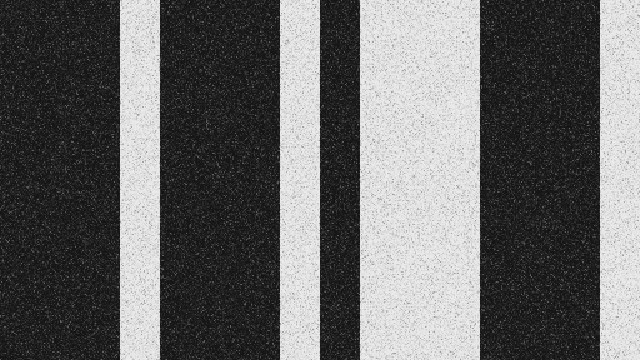
Write a WebGL 1 fragment shader that draws this pattern.

```glsl
precision highp float;

// Vertical black and white bars under fine speckled grain.
// The width is split into four groups of four columns; each group starts dark
// and turns light. Cell noise with a long tail adds specks of opposite tone.

uniform vec2 u_resolution;

const float GROUPS = 4.0;
const float DARK_SHARE = 0.75;       // dark part of an ordinary group
const float FLIPPED_SHARE = 0.25;    // dark part of the one inverted group
const float FLIPPED_GROUP = 2.0;
const float GRAIN_CELLS = 512.0;     // grain cells across the width
const float GRAIN_FLOOR = 0.075;
const float GRAIN_STRENGTH = 0.055;
const float RAREST_GRAIN = 0.004;    // limits the brightest specks

// Random value for a grid cell
float hash(vec2 cell) {
    vec3 p = fract(cell.xyx * 0.1031);
    p += dot(p, p.yzx + 33.33);
    return fract((p.x + p.y) * p.z);
}

// Antialiased interval from left to right
float bar(float x, float left, float right, float pixel) {
    return clamp((x - left) / pixel + 0.5, 0.0, 1.0)
         * clamp((right - x) / pixel + 0.5, 0.0, 1.0);
}

// Coverage of the light bars
float lightBars(float x, float pixel) {
    float light = 0.0;
    for (float group = 0.0; group < GROUPS; group++) {
        float share = group == FLIPPED_GROUP ? FLIPPED_SHARE : DARK_SHARE;
        light += bar(x, (group + share) / GROUPS, (group + 1.0) / GROUPS, pixel);
    }
    return light;
}

// Exponentially distributed grain: mostly faint, rarely strong
float specks(vec2 p, float rarest) {
    return -log(max(hash(floor(p)), rarest));
}

void main() {
    // Canvas units: the width is one
    vec2 p = gl_FragCoord.xy / u_resolution.x;
    float light = lightBars(p.x, 1.0 / u_resolution.x);
    float grain = GRAIN_FLOOR + GRAIN_STRENGTH * specks(p * GRAIN_CELLS, RAREST_GRAIN);

    // Bright specks on black, dark specks on white
    float tone = mix(grain, 1.0 - grain, light);
    gl_FragColor = vec4(vec3(tone), 1.0);
}
```
